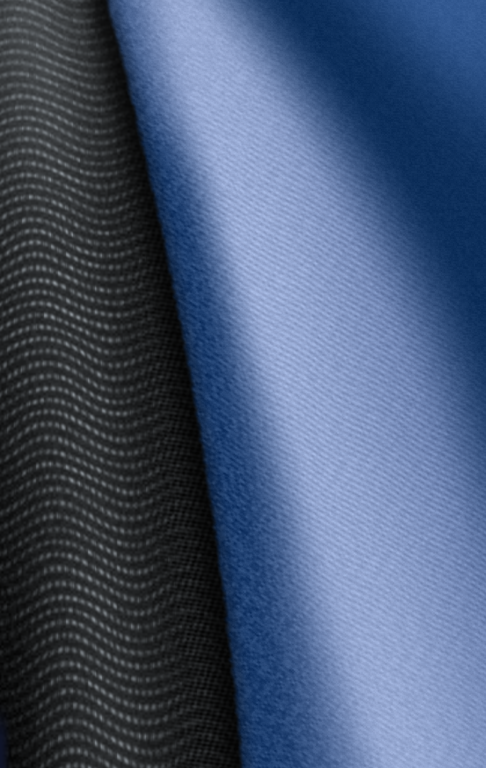
This texture is drawn by a WebGL 2 fragment shader. Its source:

```glsl
#version 300 es
precision highp float;
// Two draped fabrics: a ribbed charcoal weave beside folded blue satin twill.
uniform vec2 u_resolution;
out vec4 fragColor;

const float TAU = 6.2831853;

float hash(vec2 p) {
  return fract(sin(dot(p, vec2(127.1, 311.7))) * 43758.5453);
}

float noise(vec2 p) {
  vec2 i = floor(p), f = fract(p);
  f = f * f * (3.0 - 2.0 * f);
  return mix(mix(hash(i), hash(i + vec2(1, 0)), f.x),
             mix(hash(i + vec2(0, 1)), hash(i + vec2(1, 1)), f.x), f.y);
}

float bell(float x, float width) {
  return exp(-x * x / (width * width));
}

// Blue satin: x across the canvas, t down from the top, d from the seam
vec3 satin(vec2 p, float x, float t, float d) {
  vec3 deep = vec3(0.07, 0.19, 0.36);
  vec3 middle = vec3(0.37, 0.46, 0.65);
  vec3 bright = vec3(0.61, 0.68, 0.84);

  // Broad folds: valley by the seam, bright ridge, shaded right side
  float ridge = 0.15 + 0.03 * t + 0.15 * t * t;
  float valley = mix(-0.05, 0.055, smoothstep(0.0, 0.32, t));
  float rise = smoothstep(valley - 0.02, ridge - 0.015, d + 0.025 * (noise(p * 9.0) - 0.5));
  float glow = bell(d - ridge, d < ridge ? 0.13 : 0.24);
  glow *= 0.82 + 0.18 * noise(p * vec2(7.0, 4.0) + 3.0);
  vec3 col = mix(deep + vec3(0.04, 0.05, 0.07), mix(middle, bright, glow), rise);

  // Deep fold at the upper right, with a soft lift beyond it
  float border = 0.54 + 1.3 * t - 0.76 * t * t;
  float fold = smoothstep(border - 0.17, border + 0.06, x) * (1.0 - smoothstep(0.55, 0.85, t));
  col = mix(col, deep - vec3(0.02, 0.01, 0.01), fold);
  float lift = smoothstep(0.08, 0.36, x - border) * (1.0 - smoothstep(0.0, 0.3, t));
  col = mix(col, vec3(0.20, 0.35, 0.57), lift);

  // Fine diagonal twill, sharpest across the middle
  float focus = smoothstep(0.0, 0.3, t) * (1.0 - 0.65 * smoothstep(0.6, 1.0, t));
  vec2 q = p + 0.004 * vec2(noise(p * 16.0), noise(p * 16.0 + 8.0));
  float twill = sin(TAU * dot(q, vec2(0.5, 0.87)) / 0.0072 + 0.8 * sin(q.x * 60.0));
  float thread = sin(TAU * dot(q, vec2(0.9, -0.42)) / 0.0085);
  float lines = twill * (0.75 + 0.25 * thread);
  float slub = noise(mat2(0.8, 0.6, -0.6, 0.8) * p * vec2(230.0, 330.0)) - 0.5;
  col += vec3(0.9, 1.0, 1.05) * lines * (0.012 + 0.042 * focus) * (0.45 + 0.55 * rise) * (1.0 - fold);
  col += slub * mix(0.12, 0.06, rise) * (1.0 - 0.5 * fold);
  col += 0.025 * (hash(floor(p * 512.0)) - 0.5);

  // Contact shade at the seam
  return col * (1.0 - 0.3 * bell(d, 0.022));
}

// Charcoal cloth: broken horizontal ribs over a rounded roll
vec3 charcoal(vec2 p, float x, float t, float d) {
  float crest = 0.10 + 0.13 * t;
  float side = x - crest;
  float sheen = bell(side, side < 0.0 ? 0.13 : 0.12);
  float tone = 0.085 + 0.17 * sheen;
  tone += 0.06 * bell(x, 0.12) * (1.0 - smoothstep(0.3, 0.75, t));
  tone += 0.05 * (1.0 - smoothstep(0.0, 0.35, t)) * smoothstep(-0.02, -0.2, d);
  tone *= 1.0 - 0.5 * smoothstep(0.13, 0.0, x) * smoothstep(0.65, 1.0, t);

  // Rows dip past the crest and spread toward the viewer
  float droop = 0.35 * max(side, 0.0) * max(side, 0.0) + 0.014 * sin(side * 22.0);
  float row = (1.0 - p.y - droop) * 72.0 - 10.0 * t * t + 0.35 * noise(p * 22.0);
  float rib = 0.5 + 0.5 * cos(TAU * row);
  float stitch = 0.5 + 0.5 * cos(TAU * (p.x / 0.0095 + 0.5 * floor(row + 0.5) + 0.6 * noise(p * 30.0)));
  float focus = mix(0.5, 1.0, smoothstep(0.0, 0.4, t));
  float broken = 0.65 + 0.7 * hash(floor(vec2(p.x / 0.0095, row + 0.5)));
  float weave = rib * rib * mix(0.6, stitch, 0.6 * focus) * broken;
  float flank = smoothstep(0.07, 0.2, side);
  tone *= mix(1.0, 0.62 + 1.25 * weave, focus * (1.0 - 0.45 * flank));

  // Slanted knit on the shaded flank
  float knit = sin(TAU * dot(p, vec2(0.72, 0.69)) / 0.010) * sin(TAU * dot(p, vec2(-0.4, 0.92)) / 0.0085);
  tone += 0.045 * knit * flank * focus;
  tone += 0.055 * (noise(p * 310.0) - 0.5);
  tone *= 1.0 - 0.65 * smoothstep(-0.07, 0.0, d);

  vec3 col = max(tone, 0.015) * vec3(0.98, 1.03, 1.07);
  float corner = smoothstep(0.025, 0.0, x) * smoothstep(0.91, 0.97, t);
  return mix(col, vec3(0.06, 0.08, 0.16), corner);
}

void main() {
  vec2 uv = gl_FragCoord.xy / u_resolution;
  vec2 p = vec2(uv.x * 0.633, uv.y);
  float t = 1.0 - uv.y;

  // Curved seam between the cloths, with slightly frayed fibres
  float seam = 0.219 + 0.42 * t - 0.141 * t * t;
  float d = uv.x - seam + 0.005 * (noise(p * 150.0) - 0.5);
  float blue = smoothstep(-0.007, 0.008, d);
  vec3 col = mix(charcoal(p, uv.x, t, d), satin(p, uv.x, t, d), blue);
  fragColor = vec4(clamp(col, 0.0, 1.0), 1.0);
}
```
